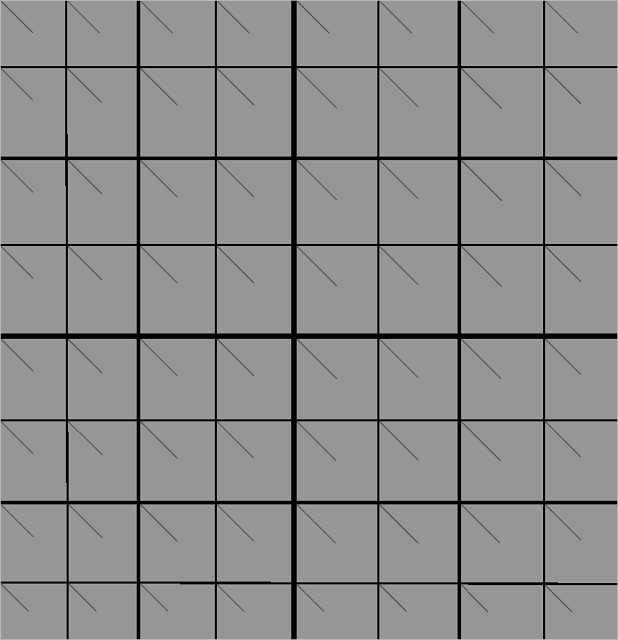
A WebGL 1 fragment shader for this pattern:

```glsl
precision highp float;
// An uneven 8 by 8 grid of grey cells divided by black rules of three weights.
// Each axis is scanned once for its nearest rule and the cell around the point;
// a fine diagonal then runs from each cell's upper left corner to half its size.

uniform vec2 u_resolution;

// Lengths are in design units: the whole canvas is SIZE, origin at upper left.
const vec2 SIZE = vec2(740.0, 768.0);
const vec4 COLUMNS_A = vec4(79.2, 86.6, 92.7, 93.5);
const vec4 COLUMNS_B = vec4(101.0, 97.0, 101.5, 88.5);
const vec4 ROWS_A = vec4(80.5, 109.5, 104.0, 109.4);
const vec4 ROWS_B = vec4(101.0, 98.7, 96.0, 68.9);

const float HEAVY_HALF = 3.3;
const float MEDIUM_HALF = 2.15;
const float THIN_HALF = 1.25;
const float FRAME_WIDTH = 0.9;
const float RIM_WIDTH = 1.4;
const float DIAGONAL_HALF = 0.35;

// Crooked rules: x = index, y = first step, z = half overlap (fractions of length)
const vec3 CROOKED_COLUMN = vec3(1.0, 0.250, 0.040);
const vec3 CROOKED_ROW = vec3(7.0, 0.365, 0.073);
const float STEP_SPACING = 0.465;
const float STEP_RISE = 0.9;

const vec3 GROUND = vec3(0.59);
const vec3 RIM = vec3(0.64);
const vec3 FRAME = vec3(0.76);
const vec3 INK = vec3(0.005);
const vec3 DIAGONAL_INK = vec3(0.06);

// Fraction of a pixel lying inside a signed distance
float coverage(float d, float pixel) {
  return clamp(0.5 - d / pixel, 0.0, 1.0);
}

float gapAt(float i, vec4 a, vec4 b) {
  return dot(a, vec4(equal(vec4(0.0, 1.0, 2.0, 3.0), vec4(i))))
       + dot(b, vec4(equal(vec4(4.0, 5.0, 6.0, 7.0), vec4(i))));
}

// Rules grow heavier at each halving of the grid
float halfWidth(float i) {
  if (mod(i, 2.0) > 0.5) return THIN_HALF;
  return mod(i, 4.0) > 0.5 ? MEDIUM_HALF : HEAVY_HALF;
}

// Lower and upper offset of a stepped rule; they differ where steps overlap
vec2 staircase(float along, vec3 crooked) {
  vec2 reach = vec2(-crooked.z, crooked.z);
  return STEP_RISE * (floor((along - crooked.y + reach) / STEP_SPACING) + 1.0);
}

// Returns cell start, cell end and signed distance to the nearest rule
vec3 scanAxis(float x, float along, float size, vec4 a, vec4 b, vec3 crooked) {
  vec3 cell = vec3(FRAME_WIDTH, size - FRAME_WIDTH, size);
  float center = 0.0;
  for (int n = 1; n < 8; n++) {
    float i = float(n);
    center += gapAt(i - 1.0, a, b);
    vec2 band = center + vec2(-1.0, 1.0) * halfWidth(i);
    if (abs(i - crooked.x) < 0.5) band += staircase(along, crooked);
    cell.z = min(cell.z, max(band.x - x, x - band.y));
    if (x > 0.5 * (band.x + band.y)) cell.x = band.y;
    else cell.y = min(cell.y, band.x);
  }
  return cell;
}

// Hairline at 45 degrees, keeping its weight when thinner than a pixel
float diagonal(vec2 q, float reach, float pixel) {
  float width = max(DIAGONAL_HALF, 0.5 * pixel);
  float line = coverage(abs(q.x - q.y) * 0.7071 - width, pixel);
  float ends = max(max(q.x, q.y) - reach, -min(q.x, q.y));
  return line * coverage(ends, pixel) * min(1.0, 2.0 * DIAGONAL_HALF / pixel);
}

void main() {
  vec2 uv = gl_FragCoord.xy / u_resolution;
  uv.y = 1.0 - uv.y;
  vec2 p = uv * SIZE;
  float pixel = SIZE.y / u_resolution.y;

  vec3 column = scanAxis(p.x, uv.y, SIZE.x, COLUMNS_A, COLUMNS_B, CROOKED_COLUMN);
  vec3 row = scanAxis(p.y, uv.x, SIZE.y, ROWS_A, ROWS_B, CROOKED_ROW);
  float rule = min(column.z, row.z);

  // Ground with a pale rim beside the rules
  vec3 color = mix(GROUND, RIM, coverage(rule - RIM_WIDTH, pixel));

  // Diagonal in each cell
  vec2 corner = vec2(column.x, row.x);
  vec2 room = vec2(column.y, row.y) - corner;
  float reach = 0.5 * min(room.x, room.y);
  color = mix(color, DIAGONAL_INK, diagonal(p - corner, reach, pixel));

  // Black rules, then the pale outer frame
  color = mix(color, INK, coverage(rule, pixel));
  vec2 margin = min(p, SIZE - p);
  float edge = min(margin.x, margin.y);
  color = mix(color, FRAME, coverage(edge - FRAME_WIDTH, pixel));

  gl_FragColor = vec4(color, 1.0);
}
```
